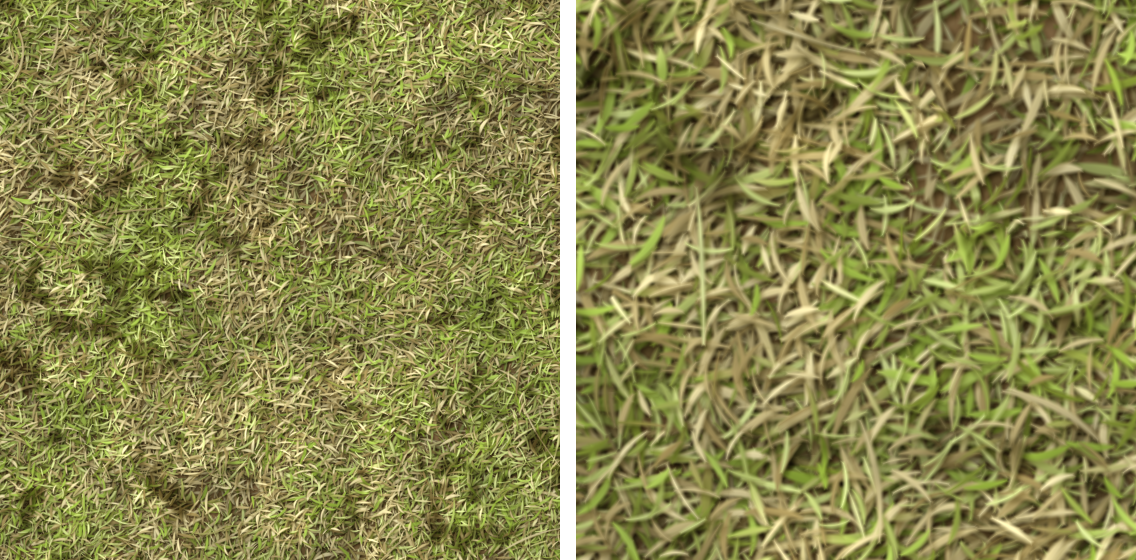
Left: the whole. Right: its middle third, enlarged.
Reproduce this texture procedurally as a WebGL 2 fragment shader.

```glsl
#version 300 es
precision highp float;
// Sunlit short lawn: layered green and straw blades over patchy brown soil.

uniform vec2 u_resolution;
out vec4 outColor;

const int   LAYERS        = 14;
const float BLADE_CELL    = 0.0225;  // spacing of blades, in canvas heights
const float BLADE_WIDTH   = 0.095;   // half width, in cells
const float STALK_CELL    = 0.07;
const float STALK_WIDTH   = 0.024;
const float MAIN_ANGLE    = 0.70;    // prevailing lean, radians
const float ANGLE_SPREAD  = 2.7;
const float BEND          = 0.22;
const float SOFTNESS      = 0.0018;  // edge blur, in canvas heights
const float SHADOW_DEPTH  = 0.50;
const vec2  SHADOW_OFFSET = vec2(0.0016, -0.0024);
const vec3  SHADOW_TINT   = vec3(0.64, 0.61, 0.47);
const vec3  SOIL_DARK     = vec3(0.24, 0.20, 0.09);
const vec3  SOIL_LIGHT    = vec3(0.52, 0.41, 0.28);
const vec3  GREEN_DARK    = vec3(0.40, 0.45, 0.14);
const vec3  GREEN_LIGHT   = vec3(0.76, 0.80, 0.53);
const vec3  GREEN_VIVID   = vec3(0.53, 0.64, 0.22);
const vec3  STRAW_DARK    = vec3(0.53, 0.46, 0.27);
const vec3  STRAW_LIGHT   = vec3(0.86, 0.82, 0.63);

vec4 hash4(vec2 p) {
    vec4 q = fract(p.xyxy * vec4(0.1031, 0.1030, 0.0973, 0.1099));
    q += dot(q, q.wzxy + 33.33);
    return fract((q.xxyz + q.yzzw) * q.zywx);
}

float noise(vec2 p) {
    vec2 i = floor(p), f = fract(p);
    f = f * f * (3.0 - 2.0 * f);
    float low  = mix(hash4(i).x, hash4(i + vec2(1, 0)).x, f.x);
    float high = mix(hash4(i + vec2(0, 1)).x, hash4(i + vec2(1, 1)).x, f.x);
    return mix(low, high, f.y);
}

float patches(vec2 p) {
    return 0.5 * noise(p) + 0.3 * noise(p * 2.1 + 7.0) + 0.2 * noise(p * 4.3 + 19.0);
}

// Signed distance to a tapered, bent blade lying along x
float bladeDistance(vec2 q, float halfLength, float halfWidth, float bend) {
    float t = q.x / halfLength;
    float taper = halfWidth * (1.0 - 0.75 * t * t);
    float across = abs(q.y - bend * halfLength * t * t) - taper;
    return max(across, abs(q.x) - halfLength);
}

vec3 bladeColor(float dryness, vec4 h) {
    vec3 green = mix(GREEN_DARK, GREEN_LIGHT, h.y);
    green = mix(green, GREEN_VIVID, 0.7 * step(0.78, h.z));
    vec3 straw = mix(STRAW_DARK, STRAW_LIGHT, h.y);
    return mix(green, straw, smoothstep(-0.15, 0.15, dryness - h.x));
}

// Paints one scattered layer of blades over the colour below
void paintLayer(inout vec3 color, vec2 p, float cell, float width, float seed,
                float presence, float dryness, float lean, float light, float blur) {
    vec2 grid = p / cell + seed * vec2(3.71, 5.37);
    vec2 base = floor(grid);
    vec2 shadowShift = SHADOW_OFFSET / cell;
    float edge = blur / cell;
    for (int y = -1; y <= 1; y++)
    for (int x = -1; x <= 1; x++) {
        vec2 id = base + vec2(x, y);
        vec4 place = hash4(id + seed * 17.3);
        vec4 look = hash4(id + seed * 29.7 + 61.0);
        float opacity = smoothstep(-0.08, 0.0, presence - look.w);

        float angle = lean + (place.z - 0.5) * ANGLE_SPREAD;
        float c = cos(angle), s = sin(angle);
        mat2 turn = mat2(c, -s, s, c);
        vec2 q = turn * (grid - id - place.xy);
        float halfLength = mix(0.40, 0.92, place.w);
        float halfWidth = width * mix(0.5, 1.4, look.z);
        float bend = (look.x - 0.5) * 2.0 * BEND;

        float shadow = bladeDistance(q - turn * shadowShift, halfLength, halfWidth, bend);
        float shade = opacity * (1.0 - smoothstep(-edge, 2.0 * edge, shadow));
        color *= mix(vec3(1.0), SHADOW_TINT, SHADOW_DEPTH * shade);

        float body = bladeDistance(q, halfLength, halfWidth, bend);
        float side = clamp(q.y / halfWidth, -1.0, 1.0);
        vec3 tint = bladeColor(dryness, look) * light * (1.0 + 0.06 * side);
        color = mix(color, tint, opacity * (1.0 - smoothstep(-edge, edge, body)));
    }
}

void main() {
    vec2 p = gl_FragCoord.xy / u_resolution.y;
    float blur = max(SOFTNESS, 0.7 / u_resolution.y);

    // Slow variation of lean, dryness and bare ground
    float lean = MAIN_ANGLE + (noise(p * 5.0 + 40.0) - 0.5) * 1.0;
    float dryness = clamp(0.45 + 1.5 * (patches(p * 7.0 + 3.0) - 0.5), 0.08, 0.92);
    float bare = smoothstep(0.56, 0.78, patches(p * 9.0 + 23.0));

    vec3 color = mix(SOIL_DARK, SOIL_LIGHT, patches(p * 45.0));
    for (int i = 0; i < LAYERS; i++) {
        float height = float(i) / float(LAYERS - 1);
        float cell = BLADE_CELL * mix(0.75, 1.25, fract(float(i) * 0.618));
        float presence = 1.0 - bare * mix(0.2, 0.8, height);
        paintLayer(color, p, cell, BLADE_WIDTH, float(i) + 1.0, presence,
                   mix(dryness, 0.9, 0.5 * bare), lean, mix(0.66, 1.17, height), blur);
    }

    // Few long dry stalks on top
    paintLayer(color, p, STALK_CELL, STALK_WIDTH, 31.0, 0.16, 0.85, lean, 1.05, blur);

    // Brighter and dimmer tufts, with dark hollows between
    float tuft = patches(p * 15.0 + 90.0);
    float hollow = smoothstep(0.58, 0.80, patches(p * 19.0 + 71.0));
    color *= 1.04 + 0.5 * (tuft - 0.5);
    color *= mix(vec3(1.0), SHADOW_TINT * 0.9, hollow);
    outColor = vec4(clamp(color, 0.0, 1.0), 1.0);
}
```
